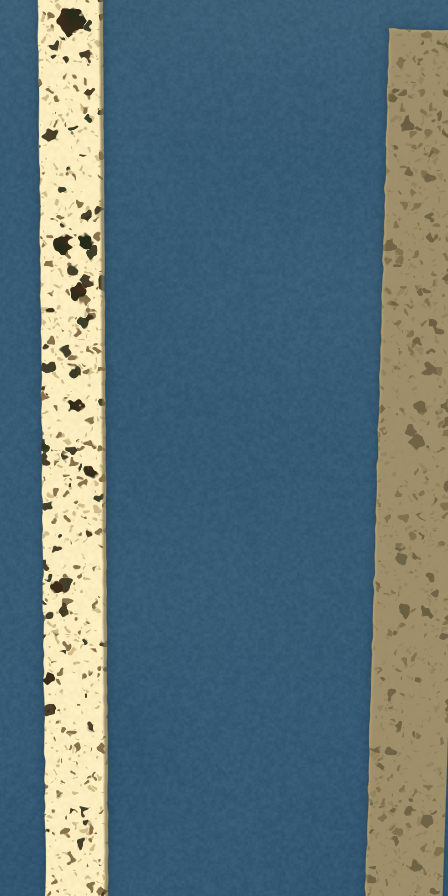
Give the GLSL for this texture, as a WebGL 1 fragment shader.

```glsl
precision highp float;
// Two slightly tilted cream strips with dark speckles on a grainy blue ground.
uniform vec2 u_resolution;

float hash(vec2 p) {
  vec3 q = fract(vec3(p.xyx) * 0.1031);
  q += dot(q, q.yzx + 33.33);
  return fract((q.x + q.y) * q.z);
}

float noise(vec2 p) {
  vec2 i = floor(p), f = fract(p);
  f = f * f * (3.0 - 2.0 * f);
  return mix(mix(hash(i), hash(i + vec2(1.0, 0.0)), f.x),
             mix(hash(i + vec2(0.0, 1.0)), hash(i + 1.0), f.x), f.y);
}

// Coverage of a shape from its signed distance.
float fill(float d, float soft) {
  return 1.0 - smoothstep(-soft, soft, d);
}

// Scattered round flecks: at most one per grid cell, mostly small.
float flecks(vec2 p, float cell, float density, float seed, float soft) {
  vec2 id = floor(p / cell);
  float cover = 0.0;
  for (int j = -1; j <= 1; j++) {
    for (int i = -1; i <= 1; i++) {
      vec2 c = id + vec2(float(i), float(j));
      vec2 s = c + 17.0 + seed;
      vec2 jitter = vec2(hash(s), hash(s + 41.7));
      float size = hash(s + 83.1);
      float present = step(hash(s + 127.3), density);
      float radius = cell * mix(0.12, 0.34, size * size);
      float d = length(p - (c + 0.1 + 0.8 * jitter) * cell) - radius;
      cover = max(cover, present * fill(d, soft));
    }
  }
  return cover;
}

float spot(vec2 p, vec2 center, float radius, float soft) {
  return fill(length(p - center) - radius, soft);
}

// The largest dark stains, on top of the scattered flecks.
float stains(vec2 p, float soft) {
  float s = spot(p, vec2(0.158, 1.952), 0.029, soft);
  s *= 1.0 - spot(p, vec2(0.178, 1.925), 0.014, soft);
  s = max(s, spot(p, vec2(0.135, 1.456), 0.023, soft));
  s = max(s, spot(p, vec2(0.188, 1.461), 0.014, soft));
  s = max(s, spot(p, vec2(0.176, 1.349), 0.018, soft));
  s = max(s, spot(p, vec2(0.170, 1.093), 0.015, soft));
  s = max(s, spot(p, vec2(0.206, 0.945), 0.014, soft));
  s = max(s, spot(p, vec2(0.122, 0.690), 0.012, soft));
  s = max(s, spot(p, vec2(0.112, 0.484), 0.011, soft));
  s = max(s, spot(p, vec2(0.910, 1.721), 0.016, soft));
  s = max(s, spot(p, vec2(0.878, 1.786), 0.011, soft));
  s = max(s, spot(p, vec2(0.966, 1.276), 0.012, soft));
  s = max(s, spot(p, vec2(0.906, 0.635), 0.014, soft));
  return max(s, spot(p, vec2(0.953, 0.635), 0.013, soft));
}

vec3 speckledCream(vec2 p, float soft) {
  vec2 wobble = vec2(noise(p * 85.0), noise(p * 85.0 + 50.0)) - 0.5;
  vec2 q = p + 0.016 * wobble;
  float tint = noise(p * 45.0 + 9.0);
  vec3 dark = mix(vec3(0.25, 0.17, 0.10), vec3(0.12, 0.17, 0.10), tint);
  vec3 col = vec3(0.99, 0.93, 0.75) + 0.035 * (noise(p * 130.0) - 0.5);
  col = mix(col, vec3(0.71, 0.63, 0.42), 0.65 * flecks(q, 0.017, 0.5, 3.0, soft));
  col = mix(col, vec3(0.45, 0.36, 0.22), 0.85 * flecks(q, 0.026, 0.42, 29.0, soft));
  col = mix(col, dark, 0.9 * flecks(q, 0.043, 0.36, 61.0, soft));
  return mix(col, dark, stains(q, soft));
}

vec3 blueGround(vec2 p) {
  float cloud = noise(p * vec2(4.0, 3.0)) - 0.5;
  float grain = noise(p * 120.0) + noise(p * 230.0) - 1.0;
  vec3 col = mix(vec3(0.20, 0.345, 0.45), vec3(0.225, 0.37, 0.465), p.y * 0.5);
  return col + 0.02 * cloud + 0.028 * grain;
}

void main() {
  float unit = 2.0 / u_resolution.y;
  vec2 p = gl_FragCoord.xy * unit;
  float soft = 0.8 * unit;
  float rough = 0.004 * (noise(p * 50.0) - 0.5);

  // Signed distances to the strip sides, negative inside.
  float leftA = mix(0.102, 0.085, p.y * 0.5) - p.x + rough;
  float rightA = p.x - mix(0.242, 0.230, p.y * 0.5) + 0.5 * rough;
  float leftB = mix(0.815, 0.871, p.y * 0.5) - p.x + rough;
  float rightB = p.x - mix(0.988, 1.030, p.y * 0.8);
  float topB = p.y - 1.936 + 0.03 * (p.x - 0.87) + rough;
  float stripA = max(leftA, rightA);
  float stripB = max(max(leftB, rightB), topB);

  // Soft contact shadow, then the strips with their shaded rims.
  vec3 col = blueGround(p);
  float nearest = min(stripA, stripB);
  col *= 1.0 - 0.16 * exp(-max(nearest, 0.0) * 130.0);
  vec3 cream = speckledCream(p, soft);
  float rim = smoothstep(-0.012, -0.004, max(rightA, rightB));
  rim *= step(stripA, 0.01) + step(stripB, 0.01);
  cream = mix(cream, vec3(0.50, 0.44, 0.31), 0.75 * rim);
  float sideRim = smoothstep(-0.008, 0.0, max(leftA, max(leftB, topB) * step(0.5, p.x) - step(p.x, 0.5)));
  cream = mix(cream, vec3(0.80, 0.70, 0.48), 0.35 * sideRim * step(0.5, p.x));
  col = mix(col, cream, fill(nearest, soft));
  gl_FragColor = vec4(clamp(col, 0.0, 1.0), 1.0);
}
```
